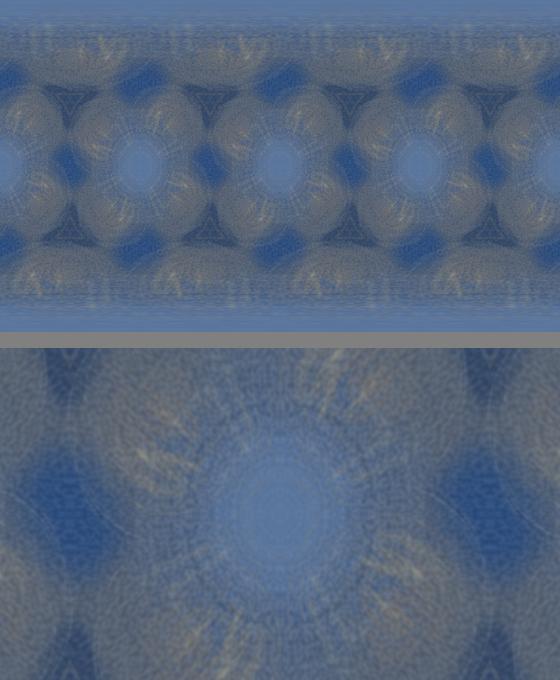
Top: the whole. Bottom: its middle third, enlarged.
Reproduce this pattern procedurally as a WebGL 1 fragment shader.

```glsl
precision highp float;
uniform vec2 u_resolution;

const float PI = 3.14159265;
const vec3 RIDGE = vec3(0.320, 0.372, 0.447);
const vec3 MID_BLUE = vec3(0.305, 0.390, 0.515);
const vec3 SKY = vec3(0.355, 0.460, 0.610);
const vec3 DEEP_BLUE = vec3(0.165, 0.300, 0.500);
const vec3 SLATE = vec3(0.210, 0.290, 0.410);
const vec3 GREY_VEIL = vec3(0.385, 0.415, 0.460);
const vec3 WARM = vec3(0.460, 0.450, 0.440);
const vec3 TAN = vec3(0.570, 0.565, 0.510);
const vec3 PALE_LINE = vec3(0.440, 0.480, 0.540);
const vec3 MEDALLION = vec3(0.883, 0.270, 0.385); // centre on the unit sphere
const vec2 AWAY = vec2(0.56, 0.83); // local direction away from the star
const float REACH = 0.46;         // outer radius of the veil
const float RIM = 0.365;          // radius of the medallion
const float LINE_WIDTH = 0.004;
const float SOFTNESS = 0.014;
const float GRAIN_SCALE = 62.0;
const float GRAIN_DEPTH = 0.065;
const float STREAK_DEPTH = 0.045;

vec2 gradientAt(vec2 cell) {
  float a = fract(sin(dot(cell, vec2(127.1, 311.7))) * 43758.5) * 2.0 * PI;
  return vec2(cos(a), sin(a));
}

float gradientNoise(vec2 p) {
  vec2 i = floor(p), f = fract(p);
  vec2 u = f * f * f * (f * (f * 6.0 - 15.0) + 10.0);
  vec2 e = vec2(1.0, 0.0);
  float low = mix(dot(gradientAt(i), f), dot(gradientAt(i + e), f - e), u.x);
  float high = mix(dot(gradientAt(i + e.yx), f - e.yx),
                   dot(gradientAt(i + 1.0), f - 1.0), u.x);
  return mix(low, high, u.y);
}

float thinLine(float dist, float pixel) {
  return 1.0 - smoothstep(LINE_WIDTH, LINE_WIDTH + pixel, abs(dist));
}

// Soft wedge in (azimuth, polar angle), leaning by skew
float bar(vec2 polar, vec2 centre, vec2 halfSize, float skew) {
  vec2 d = polar - centre;
  d.x -= skew * d.y;
  vec2 outside = (abs(d) - halfSize) * vec2(sin(polar.y), 1.0);
  return 1.0 - smoothstep(-SOFTNESS, SOFTNESS, max(outside.x, outside.y));
}

// One medallion: x veil, y warm patch, z bright bars, w fine outlines
vec4 medallion(vec3 q, float pixel) {
  vec3 c = normalize(MEDALLION);
  float rho = distance(q, c);
  if (rho > REACH) return vec4(0.0);
  vec3 east = normalize(vec3(-c.y, c.x, 0.0));
  vec2 d = vec2(dot(q, east), dot(q, cross(c, east)));
  vec2 polar = vec2(atan(q.z, q.y), acos(clamp(q.x, -1.0, 1.0)));

  // Brushed texture: concentric and slanted streaks
  float rings = gradientNoise(vec2(rho * 42.0, d.x * 7.0 + d.y * 3.0));
  float scratches = gradientNoise(vec2((d.x + d.y) * 6.0, (d.x - d.y) * 40.0));
  float fade = 1.0 - smoothstep(RIM * 0.7, REACH, rho);
  float disc = 1.0 - smoothstep(RIM - SOFTNESS, RIM + SOFTNESS, rho);
  float farSide = smoothstep(-0.26, 0.06, dot(d, AWAY));
  float veil = (0.16 * fade + 0.06 * disc) * farSide + 0.05 * disc;
  veil += 0.20 * fade * (rings + scratches);

  // Warm heart, cut by a darker crescent
  vec2 h = d - vec2(0.0, 0.04);
  float heart = exp(-dot(h, h) * 24.0) * fade;
  float crescent = smoothstep(0.06, 0.0, abs(length(d - vec2(0.10, -0.05)) - 0.16));
  float warm = heart * (0.50 + 0.35 * rings + 0.50 * scratches - 0.25 * crescent);

  // Radial bars around the fourfold axis
  float glow = 0.22 * bar(polar, vec2(0.37, 0.35), vec2(0.036, 0.15), 0.0);
  glow += 0.22 * bar(polar, vec2(0.55, 0.34), vec2(0.034, 0.14), 0.0);
  glow += 0.34 * bar(polar, vec2(0.91, 0.47), vec2(0.022, 0.08), 0.0);
  glow += 0.36 * bar(polar, vec2(1.16, 0.45), vec2(0.028, 0.11), 0.35);
  glow += 0.36 * bar(polar, vec2(1.25, 0.46), vec2(0.026, 0.10), -0.45);
  float arc = smoothstep(0.035, 0.0, abs(rho - 0.20));
  glow += 0.25 * arc * smoothstep(0.2, 1.0, dot(d / max(rho, 0.01), vec2(-0.8, 0.6)));
  glow *= 0.85 + 0.8 * scratches;

  // Overlapping hoops
  float outline = 0.24 * thinLine(rho - RIM, pixel);
  outline += 0.18 * thinLine(rho - 0.27, pixel) + 0.12 * thinLine(rho - 0.14, pixel);
  outline += 0.18 * thinLine(length(d - vec2(0.09, 0.03)) - 0.25, pixel);
  outline += 0.16 * thinLine(length(d + vec2(0.06, -0.04)) - 0.31, pixel);
  outline *= 0.7 + rings;
  return vec4(veil, warm, glow, outline);
}

void main() {
  vec2 uv = gl_FragCoord.xy / u_resolution;
  float pixel = PI / u_resolution.y;
  float lon = 2.0 * PI * uv.x, lat = PI * (uv.y - 0.5);
  vec3 p = vec3(cos(lat) * vec2(cos(lon), sin(lon)), sin(lat));

  // Sorted magnitudes locate the fourfold, threefold and twofold axes
  vec3 a = abs(p);
  float top = max(a.x, max(a.y, a.z)), least = min(a.x, min(a.y, a.z));
  float middle = a.x + a.y + a.z - top - least;
  float threefold = (top + middle + least) * 0.57735;
  float twofold = (top + middle) * 0.70711;
  vec3 color = mix(RIDGE, MID_BLUE, smoothstep(0.78, 0.93, top));
  color = mix(color, SKY, smoothstep(0.93, 0.993, top));
  float triangle = 1.0 - smoothstep(0.675, 0.725, top);
  color = mix(color, SLATE, triangle * smoothstep(0.945, 0.975, threefold));
  color = mix(color, DEEP_BLUE, 0.9 * smoothstep(0.960, 1.0, twofold));

  // Sum the medallion over the 24 rotations of the cube
  vec4 layers = vec4(0.0);
  for (int turn = 0; turn < 2; turn++) {
    vec3 q = turn == 0 ? p : -p.yxz;
    for (int axis = 0; axis < 3; axis++) {
      q = q.yzx;
      for (int flip = 0; flip < 4; flip++) {
        float f = float(flip);
        vec2 s = 1.0 - 2.0 * vec2(floor(f * 0.5), mod(f, 2.0));
        layers += medallion(q * vec3(s, s.x * s.y), pixel);
      }
    }
  }
  color = mix(color, GREY_VEIL, clamp(layers.x, -0.25, 0.7));
  color = mix(color, WARM, clamp(layers.y, 0.0, 0.8));
  color = mix(color, PALE_LINE, clamp(layers.w, 0.0, 0.6));
  color = mix(color, TAN, clamp(layers.z, 0.0, 0.7));

  // Small triangles on the threefold axes, a hoop round each star
  color = mix(color, WARM, 0.22 * thinLine(top - 0.630, pixel));
  float polarAngle = acos(min(top, 1.0));
  color = mix(color, PALE_LINE, 0.2 * thinLine(polarAngle - 0.13, pixel));

  // Streaks circling the stars, then grain
  float calm = 1.0 - 0.7 * smoothstep(0.96, 1.0, top);
  float streaks = gradientNoise(vec2(polarAngle * 44.0, (middle - least) * 5.0));
  float grain = gradientNoise(vec2(middle, least) * GRAIN_SCALE);
  color += calm * (STREAK_DEPTH * streaks * smoothstep(0.75, 0.93, top) + GRAIN_DEPTH * grain);
  gl_FragColor = vec4(color, 1.0);
}
```
